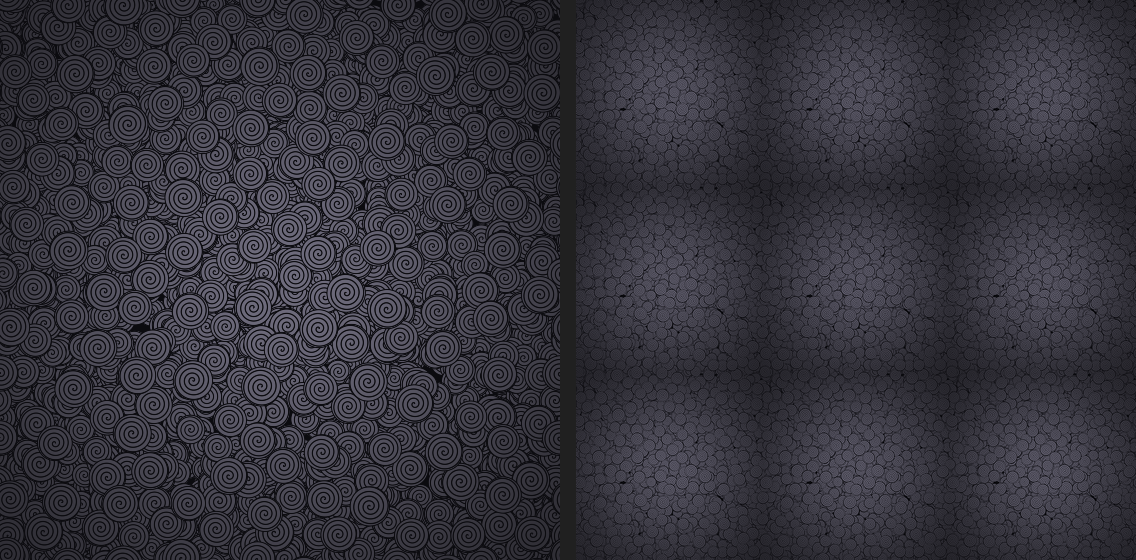
Left: one tile. Right: repeated 3 by 3.
Write a three.js fragment shader that draws this pattern.

```glsl
varying vec2 vUv;

const float PI = 3.14159265;
const int LAYERS = 20;
const float SOFT = 0.0010;
const vec3 INK = vec3(0.045, 0.044, 0.060);
const vec3 TINT = vec3(1.0, 0.975, 1.13);

vec3 hash3(vec3 p) {
  p = fract(p * vec3(0.1031, 0.1030, 0.0973));
  p += dot(p, p.yxz + 33.33);
  return fract((p.xxy + p.yxx) * p.zyx);
}

// Coverage of a shape from its signed distance
float cover(float dist) {
  return 1.0 - smoothstep(-SOFT, SOFT, dist);
}

// Ink amount of an Archimedean spiral line
float spiral(vec2 p, float pitch, float turn, float halfWidth) {
  float d = max(length(p), 1e-5);
  float phase = d / pitch - atan(p.y, p.x) / (2.0 * PI) + turn;
  float slope = length(vec2(1.0 / pitch, 1.0 / (2.0 * PI * d)));
  float dist = abs(fract(phase) - 0.5) / slope;
  return cover(dist - halfWidth);
}

// Disc with a spiral and an inked rim
vec3 paintDisc(vec3 under, vec2 p, float radius, float turn, vec3 fill) {
  float pitch = 0.0035 + 0.134 * radius;
  float edge = length(p) - radius;
  float rim = 1.0 - cover(edge + 0.0019);
  float ink = max(rim, spiral(p, pitch, turn, 0.14 * pitch));
  return mix(under, mix(fill, INK, ink), cover(edge));
}

// One disc per cell, kept inside its cell so that the layer wraps
vec3 paintLayer(vec3 under, vec2 uv, float layer, float height, vec3 fill) {
  // Four layers share a grid, staggered by half a cell
  float group = floor(layer / 4.0);
  float part = mod(layer, 4.0);
  float cells = 13.0 - group;
  vec2 stagger = 0.5 * vec2(step(mod(part, 2.0), 0.5), mod(floor((part + 1.0) / 2.0), 2.0));
  vec2 shift = hash3(vec3(group, 17.0, 5.0)).xy;
  vec2 grid = fract(uv + shift + stagger / cells) * cells;
  vec2 cell = floor(grid);
  vec3 place = hash3(vec3(cell, layer + 11.0));
  vec3 form = hash3(vec3(cell + 31.0, layer + 71.0));
  if (form.x > 0.87) return under;

  float growth = clamp(0.65 * pow(height, 3.0) + 0.4 * form.y, 0.0, 1.0);
  float radius = mix(0.021, 0.036, growth);
  float reach = 0.5 / cells - radius - 1.5 * SOFT;
  vec2 p = (grid - cell - 0.5) / cells - (place.xy * 2.0 - 1.0) * reach;
  return paintDisc(under, p, radius, form.z, fill);
}

void main() {
  // Radial light, equal on opposite edges
  float fall = smoothstep(0.0, 0.75, length(vUv - 0.5));
  vec3 fill = TINT * mix(0.43, 0.18, fall);

  // Small discs below, large discs on top
  vec3 color = INK;
  for (int i = 0; i < LAYERS; i++) {
    float layer = float(i);
    color = paintLayer(color, vUv, layer, layer / float(LAYERS - 1), fill);
  }
  gl_FragColor = vec4(color, 1.0);
}
```
